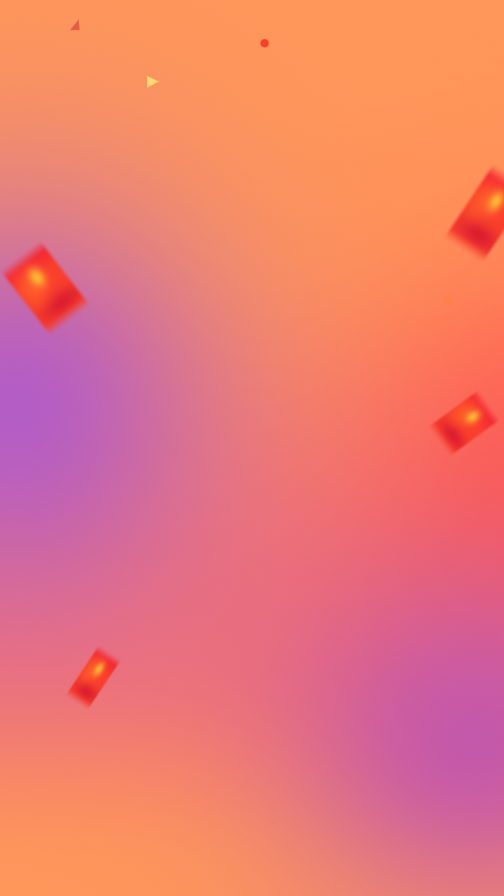
This background is drawn by a WebGL 2 fragment shader. Its source:

```glsl
#version 300 es
precision highp float;

uniform vec2 u_resolution;
out vec4 outColor;

const vec3 ORANGE = vec3(1.0, 0.59, 0.35);
const vec3 CORAL = vec3(0.96, 0.46, 0.44);
const vec3 RED = vec3(1.0, 0.34, 0.31);
const vec3 VIOLET = vec3(0.70, 0.36, 0.78);
const vec3 MAGENTA = vec3(0.76, 0.34, 0.68);
const vec3 SCARLET = vec3(0.98, 0.25, 0.17);
const vec3 CRIMSON = vec3(0.84, 0.09, 0.19);
const vec3 GOLD = vec3(1.0, 0.74, 0.20);
const vec3 PALE_GOLD = vec3(1.0, 0.85, 0.45);

const int PACKETS = 4;
// Centre (xy) and half size (zw), in canvas widths
const vec4 PACKET_BOX[PACKETS] = vec4[](
    vec4(0.090, 1.206, 0.049, 0.076), vec4(0.968, 1.354, 0.045, 0.082),
    vec4(0.921, 0.938, 0.036, 0.058), vec4(0.185, 0.433, 0.026, 0.056));
const float PACKET_TILT[PACKETS] = float[](0.66, -0.59, -0.94, -0.59);

float hash(vec2 p) {
    return fract(sin(dot(p, vec2(127.1, 311.7))) * 43758.5453);
}

float glow(vec2 p, vec2 centre, vec2 radius) {
    vec2 q = (p - centre) / radius;
    return exp(-dot(q, q));
}

float fill(float dist, float blur) {
    return 1.0 - smoothstep(-blur, blur, dist);
}

// Signed distance outside the line a-b
float edge(vec2 p, vec2 a, vec2 b) {
    vec2 dir = normalize(b - a);
    return dot(p - a, vec2(dir.y, -dir.x));
}

// Corners run counter-clockwise
float triangle(vec2 p, vec2 a, vec2 b, vec2 c) {
    return max(edge(p, a, b), max(edge(p, b, c), edge(p, c, a)));
}

vec2 toLocal(vec2 p, float angle) {
    float c = cos(angle), s = sin(angle);
    return vec2(c * p.x + s * p.y, c * p.y - s * p.x);
}

vec3 backdrop(vec2 p) {
    float band = smoothstep(0.04, 0.48, p.y) * (1.0 - smoothstep(0.55, 1.30, p.y));
    vec3 col = mix(ORANGE, CORAL, band);
    col = mix(col, RED, 0.85 * glow(p, vec2(1.08, 0.82), vec2(0.38, 0.42)));
    col = mix(col, VIOLET, 0.98 * glow(p, vec2(0.03, 0.97), vec2(0.40, 0.42)));
    return mix(col, MAGENTA, 0.95 * glow(p, vec2(0.94, 0.31), vec2(0.38, 0.35)));
}

// Red packet with soft ends, a dark fold and a gold seal
vec3 drawPacket(vec3 col, vec2 p, vec4 box, float tilt, float pixel) {
    vec2 q = toLocal(p - box.xy, tilt);
    vec2 t = q / box.zw;
    float sides = fill(abs(q.x) - box.z, max(0.12 * box.z, pixel));
    float ends = fill(abs(q.y) - 0.93 * box.w, max(0.20 * box.w, pixel));
    vec3 paper = mix(SCARLET, vec3(0.96, 0.16, 0.20), smoothstep(0.2, 0.9, t.y));
    paper = mix(paper, CRIMSON, 0.85 * glow(t, vec2(0.15, -0.55), vec2(1.0, 0.28)));
    paper = mix(paper, vec3(1.0, 0.42, 0.16), 0.55 * glow(t, vec2(-0.5, 0.2), vec2(0.45, 0.5)));
    paper = mix(paper, GOLD, 0.95 * glow(t, vec2(0.0, 0.36), vec2(0.30, 0.27)));
    return mix(col, paper, sides * ends);
}

vec3 drawConfetti(vec3 col, vec2 p, float pixel) {
    float shard = triangle(p, vec2(0.139, 1.718), vec2(0.158, 1.718), vec2(0.156, 1.739));
    float arrow = triangle(p, vec2(0.292, 1.627), vec2(0.292, 1.604), vec2(0.315, 1.616));
    float dotDist = length(p - vec2(0.525, 1.692)) - 0.0083;
    col = mix(col, vec3(0.90, 0.36, 0.28), fill(shard, pixel));
    col = mix(col, PALE_GOLD, fill(arrow, pixel));
    col = mix(col, SCARLET, fill(dotDist, pixel));
    return mix(col, vec3(1.0, 0.50, 0.20), 0.6 * glow(p, vec2(0.889, 1.183), vec2(0.008)));
}

void main() {
    // Width is 1, height is 16/9
    vec2 p = gl_FragCoord.xy / u_resolution * vec2(1.0, 16.0 / 9.0);
    float pixel = 0.75 / u_resolution.x;

    vec3 col = backdrop(p);
    for (int i = 0; i < PACKETS; i++) {
        col = drawPacket(col, p, PACKET_BOX[i], PACKET_TILT[i], pixel);
    }
    col = drawConfetti(col, p, pixel);

    // Faint grain against banding
    col += (hash(p) - 0.5) / 255.0;
    outColor = vec4(col, 1.0);
}
```
